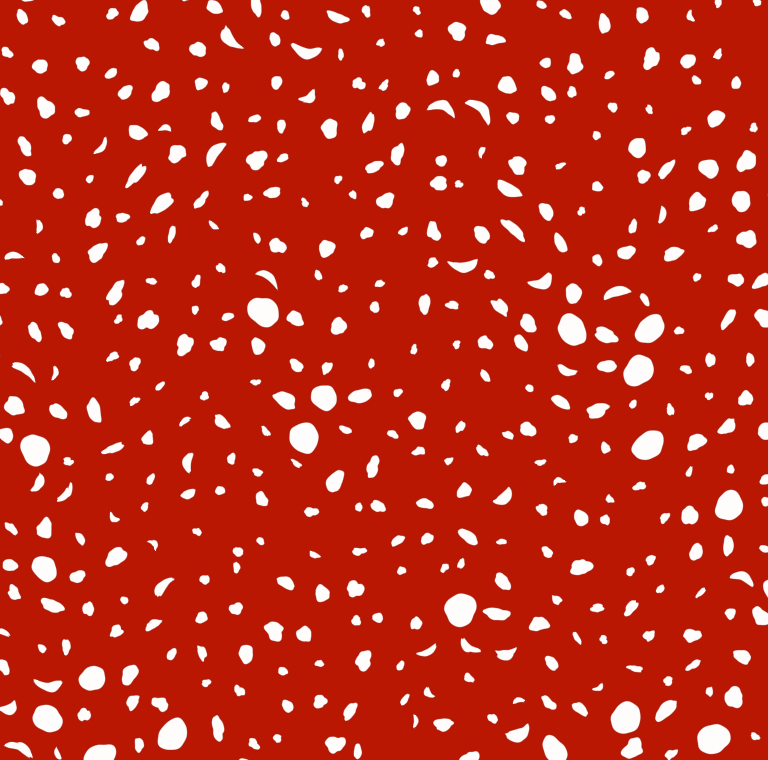
A WebGL 2 fragment shader for this pattern:

```glsl
#version 300 es
precision highp float;
// Terrazzo: irregular white chips scattered over a flat red ground.
// Each cell of a staggered, wavy grid holds one chip, a disc that is
// stretched, bent, turned and given a wobbly outline by hashed values.

uniform vec2 u_resolution;
out vec4 fragColor;

const float TAU = 6.28318;
const float CELLS = 20.0;          // cells across the canvas
const float RIM_WIDTH = 0.0022;    // in canvas widths
const vec3 GROUND = vec3(0.73, 0.09, 0.01);
const vec3 RIM = vec3(0.66, 0.11, 0.05);
const vec3 CHIP = vec3(1.0, 0.99, 0.99);

float hash(vec2 cell, float salt) {
    return fract(sin(dot(cell, vec2(127.1, 311.7)) + salt * 74.7) * 43758.5);
}

vec2 rotate(vec2 p, float angle) {
    float c = cos(angle), s = sin(angle);
    return vec2(c * p.x - s * p.y, s * p.x + c * p.y);
}

// Outline radius of a unit chip in a given direction
float outline(float angle, vec2 cell, float roughness) {
    float lobes = 0.11 * sin(2.0 * angle + TAU * hash(cell, 1.0))
                + 0.10 * sin(3.0 * angle + TAU * hash(cell, 2.0))
                + 0.05 * sin(5.0 * angle + TAU * hash(cell, 3.0))
                + 0.02 * sin(8.0 * angle + TAU * hash(cell, 4.0));
    return 1.0 + roughness * lobes;
}

// Approximate signed distance to a chip centred at the origin
float chip(vec2 p, vec2 cell, float radius, float stretch, float bend, float roughness) {
    vec2 q = rotate(p, TAU * hash(cell, 5.0)) / radius;
    q *= vec2(1.0 / stretch, stretch);
    q.y += bend * (q.x * q.x - 0.4);
    return (length(q) - outline(atan(q.y, q.x), cell, roughness)) * radius;
}

// Picks size and form for the chip of one cell and places it within that cell
float cellChip(vec2 p, vec2 cell) {
    float pick = hash(cell, 6.0);
    bool large = pick > 0.955;
    bool crescent = !large && hash(cell, 7.0) > 0.88;

    float radius = large ? mix(0.32, 0.42, hash(cell, 8.0))
                         : mix(0.10, 0.27, pow(pick, 1.6));
    float stretch = 1.0 + (large ? 0.06 : 0.5) * pow(hash(cell, 9.0), 1.7);
    float bend = 0.25 * (hash(cell, 10.0) - 0.5);
    if (crescent) {
        stretch = 1.6;
        bend = 0.9;
    }
    float roughness = large ? 0.45 : mix(0.5, 1.3, hash(cell, 11.0));

    float room = max(0.0, 0.46 - radius * stretch);
    vec2 jitter = 2.0 * vec2(hash(cell, 12.0), hash(cell, 13.0)) - 1.0;
    vec2 center = cell + 0.5 + room * jitter;
    return chip(p - center, cell, radius, stretch, bend, roughness);
}

// Distance to the nearest chip, in cells
float scatter(vec2 p) {
    p.y += 0.3 * sin(0.9 * p.x) + 0.2 * sin(0.37 * p.x + 1.0);
    float nearest = 1.0;
    for (int j = -1; j <= 1; j++) {
        float row = floor(p.y) + float(j);
        vec2 shifted = vec2(p.x + 7.0 * hash(vec2(row, 0.0), 14.0), p.y);
        for (int i = -1; i <= 1; i++) {
            vec2 cell = vec2(floor(shifted.x) + float(i), row);
            nearest = min(nearest, cellChip(shifted, cell));
        }
    }
    return nearest;
}

void main() {
    vec2 p = gl_FragCoord.xy / u_resolution.x;
    float field = scatter(p * CELLS);

    // Dividing by the slope turns the field into a distance in pixels
    float slope = max(length(vec2(dFdx(field), dFdy(field))), 1e-5);
    float edge = field / slope;

    float rim = 1.0 - smoothstep(0.0, RIM_WIDTH, edge / u_resolution.x);
    float cover = 1.0 - smoothstep(-0.8, 0.8, edge);
    vec3 color = mix(GROUND, RIM, rim);
    fragColor = vec4(mix(color, CHIP, cover), 1.0);
}
```
